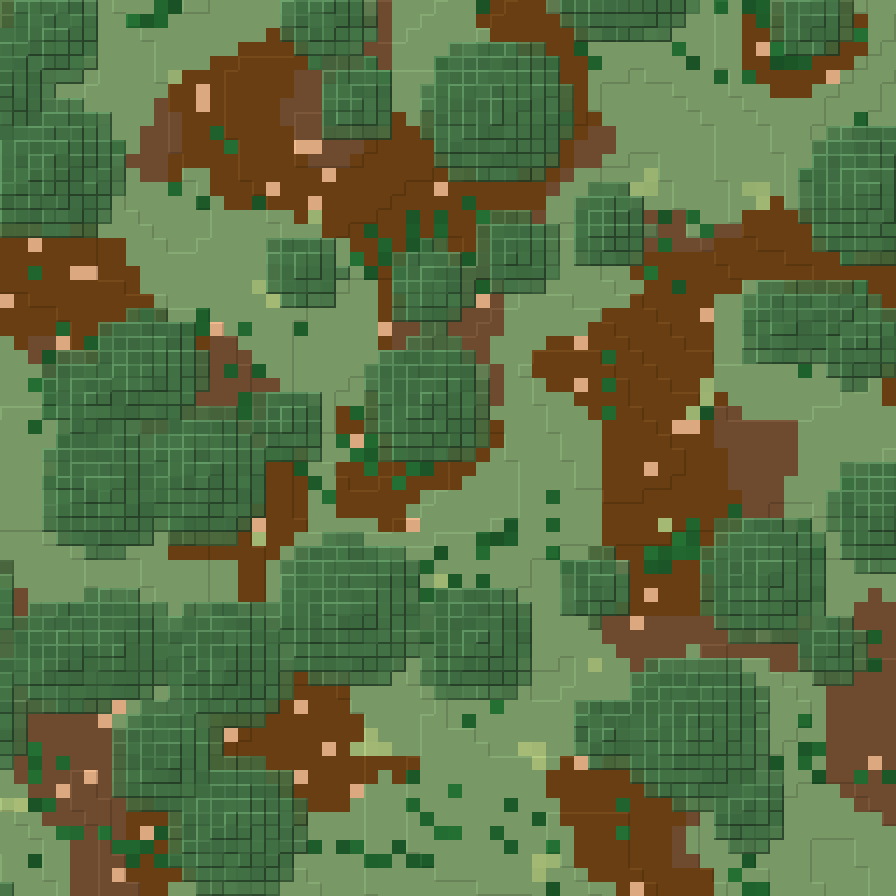
Write a WebGL 1 fragment shader that draws this texture.

```glsl
precision highp float;
// Blocky woodland seen from above: grass and soil split by gradient noise,
// scattered shrubs and stones, and domed tree crowns from a jittered grid.
// Every square cell has a height; steps between cells get lit or dark rims.

uniform vec2 u_resolution;

#define CELLS 64.0          // cells across the canvas
#define TREE_TILE 8.0       // cells per tree site
#define TREE_CHANCE 0.57
#define TREE_MIN 2.4        // crown radius in cells
#define TREE_RANGE 3.1
#define LEAF_ROUGH 0.75     // random height of crown cells
#define PATCH_SIZE 15.0     // cells per ground patch
#define GRASS_LEVEL -0.01
#define RIM_WIDTH 0.14
#define SHRUB_CHANCE 0.30
#define STONE_CHANCE 0.035

const vec3 GRASS = vec3(0.47, 0.60, 0.40);
const vec3 PALE_GRASS = vec3(0.66, 0.74, 0.46);
const vec3 SOIL = vec3(0.41, 0.245, 0.07);
const vec3 DRY_SOIL = vec3(0.43, 0.295, 0.185);
const vec3 SHRUB = vec3(0.12, 0.37, 0.17);
const vec3 STONE = vec3(0.86, 0.66, 0.50);
const vec3 LEAF = vec3(0.25, 0.43, 0.26);

float hash(vec2 p) {
  return fract(sin(dot(p, vec2(127.1, 311.7))) * 43758.547);
}

vec2 gradient(vec2 p) {
  float angle = 6.2832 * hash(p + 17.0);
  return vec2(cos(angle), sin(angle));
}

float noise(vec2 p) {
  vec2 i = floor(p), f = fract(p);
  vec2 u = f * f * f * (f * (f * 6.0 - 15.0) + 10.0);
  vec2 e = vec2(1.0, 0.0);
  float low = mix(dot(gradient(i), f), dot(gradient(i + e), f - e), u.x);
  float high = mix(dot(gradient(i + e.yx), f - e.yx),
                   dot(gradient(i + 1.0), f - 1.0), u.x);
  return mix(low, high, u.y);
}

// Height of the tallest crown over a cell, zero in the open.
float crownHeight(vec2 cell) {
  vec2 site = floor(cell / TREE_TILE);
  float height = 0.0;
  for (int y = -1; y <= 1; y++) {
    for (int x = -1; x <= 1; x++) {
      vec2 id = site + vec2(float(x), float(y));
      if (hash(id + 3.3) > TREE_CHANCE) continue;
      vec2 jitter = vec2(hash(id + 11.1), hash(id + 23.7));
      vec2 offset = abs(cell + 0.5 - (id + jitter) * TREE_TILE);
      float radius = TREE_MIN + TREE_RANGE * hash(id + 41.9);
      vec2 powered = pow(offset + 0.001, vec2(2.5));
      float span = pow(powered.x + powered.y, 0.4);
      height = max(height, radius - span);
    }
  }
  return height;
}

float patchNoise(vec2 cell) {
  return noise(cell / PATCH_SIZE + 5.2) + 0.3 * noise(cell / 5.0 + 31.0);
}

float cellHeight(vec2 cell) {
  float terrace = 0.3 * floor(5.0 * noise(cell / 17.0 + 60.0));
  float crown = crownHeight(cell);
  return terrace + crown + (crown > 0.0 ? LEAF_ROUGH * hash(cell + 7.7) : 0.0);
}

vec3 groundColor(vec2 cell) {
  float patchValue = patchNoise(cell);
  bool grassy = patchValue > GRASS_LEVEL;
  vec3 color = grassy ? GRASS : SOIL;
  if (!grassy && noise(cell / 13.0 + 80.0) > 0.08) color = DRY_SOIL;

  // Pale tufts lie in small clumps; shrubs gather in loose thickets.
  if (noise(cell / 4.0 + 140.0) > 0.46) color = mix(GRASS, PALE_GRASS, 0.6 + 0.4 * hash(cell));
  float thicket = smoothstep(-0.05, 0.35, noise(cell / 7.0 + 200.0));
  float shrubChance = SHRUB_CHANCE * thicket * (grassy ? 0.7 : 1.0);
  if (hash(cell + 91.3) < shrubChance) color = SHRUB * (0.85 + 0.35 * hash(cell + 2.0));
  if (!grassy && hash(cell + 55.5) < STONE_CHANCE) color = STONE;
  return color;
}

// One on the strip beside a cell side, smoothed over a pixel.
float rim(float side, float blur) {
  return 1.0 - smoothstep(RIM_WIDTH - blur, RIM_WIDTH + blur, side);
}

void main() {
  float size = min(u_resolution.x, u_resolution.y);
  vec2 position = gl_FragCoord.xy / size * CELLS;
  vec2 cell = floor(position), local = fract(position);
  float blur = 0.5 * CELLS / size;

  vec3 color = groundColor(cell);
  float crown = crownHeight(cell);
  if (crown > 0.0) {
    vec3 leaf = LEAF * (0.94 + 0.12 * hash(cell + 13.0));
    color = mix(color, leaf, crown < 0.7 ? 0.8 : 1.0);
  }

  // Light falls from the upper left onto the higher side of each step.
  float height = cellHeight(cell);
  vec2 e = vec2(1.0, 0.0);
  vec4 around = vec4(cellHeight(cell - e), cellHeight(cell + e.yx),
                     cellHeight(cell + e), cellHeight(cell - e.yx));
  vec4 lift = clamp((height - around) * 0.8, 0.0, 0.65);
  float light = max(lift.x * rim(local.x, blur), lift.y * rim(1.0 - local.y, blur));
  float shade = max(lift.z * rim(1.0 - local.x, blur), lift.w * rim(local.y, blur));
  color = mix(color, color * 1.25 + 0.12, light);
  color *= 1.0 - 0.6 * shade;
  gl_FragColor = vec4(color, 1.0);
}
```
